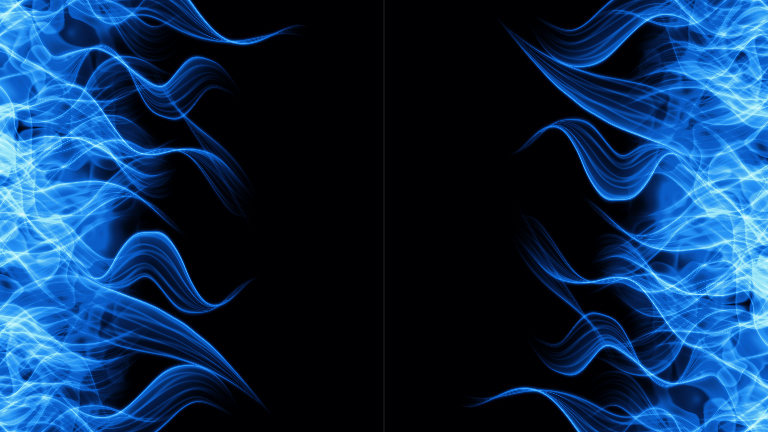
Write a WebGL 1 fragment shader that draws this background.

```glsl
precision highp float;
// Blue smoke-like flames reach in from both sides over black, split by a faint
// centre line. Twisting translucent ribbons and creased folds add up as light,
// and the right side is the left side turned by half a circle.

#define RIBBONS 52          // scattered ribbons in the flame body
#define RIBBON_LIGHT 0.58   // brightness of each scattered ribbon
#define TONGUE_LIGHT 0.95   // brightness of the long tongues
#define BODY_LIGHT 1.2      // brightness of the folds at the outer side
#define BODY_REACH 0.37     // how far those folds extend
#define RIM 0.0027          // thickness of the bright ribbon rims
#define WARP 0.02           // turbulence of the ribbons
#define SEAM_LIGHT 0.1      // brightness of the centre line

uniform vec2 u_resolution;

float hash(float n) {
  return fract(sin(n * 12.9898) * 43758.545);
}

float noise(vec2 p) {
  vec2 i = floor(p), f = fract(p);
  f = f * f * (3.0 - 2.0 * f);
  float n = i.x + i.y * 57.0;
  return mix(mix(hash(n), hash(n + 1.0), f.x),
             mix(hash(n + 57.0), hash(n + 58.0), f.x), f.y);
}

float fbm(vec2 p) {
  float sum = 0.0, gain = 0.5;
  for (int i = 0; i < 3; i++) {
    sum += gain * noise(p);
    p = mat2(1.6, 1.2, -1.2, 1.6) * p + 7.3;
    gain *= 0.5;
  }
  return sum;
}

// Contours of smooth noise, each rising slowly to a crisp bright crease.
float folds(vec2 p, float levels) {
  float height = noise(p) + 0.3 * noise(p * 2.3 + 4.7);
  float f = fract(height * levels);
  float crease = 1.0 - smoothstep(0.88, 1.0, f);
  return crease * (0.45 * f * f + 0.75 * pow(f, 12.0));
}

// Light of a ribbon running back from its tip.
// shape: tip x, tip y, slope, half width; wave: amplitude, frequency, phase.
float ribbon(vec2 p, vec4 shape, vec3 wave, float len) {
  float d = max(shape.x - p.x, 0.0);
  float angle = wave.y * d + wave.z;
  float slant = shape.z + wave.x * wave.y * cos(angle);
  float v = (p.y - shape.y - shape.z * d - wave.x * sin(angle))
          / sqrt(1.0 + slant * slant);
  float twist = 0.45 + 0.55 * sin(0.7 * angle + 1.9 * wave.z);
  float w = shape.w * sqrt(d / (d + 0.1)) * twist;
  float halfWidth = abs(w) + 0.001;
  float inside = 1.0 - smoothstep(halfWidth - 0.002, halfWidth + 0.002, abs(v));
  float across = clamp(0.5 + 0.5 * v / halfWidth * sign(w), 0.0, 1.0);
  float strands = pow(0.5 + 0.5 * sin(17.0 * across + 11.0 * d + wave.z), 8.0)
                + pow(0.5 + 0.5 * sin(29.0 * across - 23.0 * d), 8.0);
  float rims = exp(-abs(v - w) / RIM) + 0.6 * exp(-abs(v + w) / RIM);
  float light = inside * (0.07 + 0.33 * across * across + 0.17 * strands) + 0.85 * rims;
  return light * smoothstep(0.0, 0.2, d) * (1.0 - smoothstep(0.55 * len, len, d));
}

// The long tongues that leave the flame body, from top to bottom.
float tongues(vec2 p) {
  float light = ribbon(p, vec4(0.73, 0.89, 0.24, 0.06), vec3(0.032, 18.0, 1.1), 0.7);
  light += ribbon(p, vec4(0.57, 0.765, 0.25, 0.06), vec3(0.045, 25.0, -0.3), 0.6);
  light += ribbon(p, vec4(0.60, 0.55, 0.40, 0.06), vec3(0.03, 22.0, -1.95), 0.6);
  light += 0.5 * ribbon(p, vec4(0.62, 0.45, 1.55, 0.05), vec3(0.02, 18.0, 0.6), 0.28);
  light += ribbon(p, vec4(0.43, 0.59, 0.20, 0.055), vec3(0.04, 20.0, 3.1), 0.5);
  light += ribbon(p, vec4(0.45, 0.48, 0.15, 0.07), vec3(0.045, 15.0, -0.85), 0.5);
  light += ribbon(p, vec4(0.62, 0.31, 0.20, 0.06), vec3(0.046, 24.0, 1.33), 0.6);
  light += ribbon(p, vec4(0.65, 0.04, 0.60, 0.065), vec3(0.035, 10.0, -0.43), 0.6);
  light += ribbon(p, vec4(0.57, 0.03, 0.15, 0.06), vec3(0.065, 15.0, -0.08), 0.5);
  return light;
}

// Many overlapping ribbons with hashed shapes, dense towards the side.
float flameBody(vec2 p) {
  float light = 0.0;
  for (int i = 0; i < RIBBONS; i++) {
    float k = float(i) * 7.0 + 3.0;
    float r = hash(k), s = hash(k + 1.0), t = hash(k + 2.0);
    float y = (float(i) + hash(k + 3.0)) / float(RIBBONS) * 1.2 - 0.1;
    vec4 shape = vec4(0.16 + 0.29 * r * sqrt(r), y, s - 0.5, 0.025 + 0.045 * t);
    vec3 wave = vec3(0.02 + 0.04 * s, 10.0 + 18.0 * t, 6.283 * hash(k + 4.0));
    light += ribbon(p, shape, wave, 0.9);
  }
  return light;
}

vec3 flameColour(float t) {
  vec3 c = mix(vec3(0.0, 0.0, 0.01), vec3(0.02, 0.12, 0.31), smoothstep(0.0, 0.2, t));
  c = mix(c, vec3(0.04, 0.36, 0.78), smoothstep(0.17, 0.4, t));
  c = mix(c, vec3(0.14, 0.57, 0.96), smoothstep(0.42, 0.6, t));
  c = mix(c, vec3(0.32, 0.71, 0.96), smoothstep(0.58, 0.72, t));
  c = mix(c, vec3(0.60, 0.90, 0.97), smoothstep(0.7, 0.82, t));
  return mix(c, vec3(0.88, 0.99, 1.0), smoothstep(0.82, 0.95, t));
}

void main() {
  vec2 p = gl_FragCoord.xy / u_resolution.y;
  float width = u_resolution.x / u_resolution.y;
  float seam = 1.0 - smoothstep(0.0, 0.003, abs(p.x - 0.5 * width));
  if (p.x > 0.5 * width) p = vec2(width, 1.0) - p;

  // Turbulence grows towards the side, so the free tips stay smooth.
  vec2 swirl = vec2(fbm(p * 5.0 + 11.0), fbm(p * 5.0 + 37.0)) - 0.44;
  vec2 q = p + WARP * swirl * (1.0 + 3.0 * (1.0 - smoothstep(0.0, 0.4, p.x)));

  float reach = 1.0 - smoothstep(0.0, BODY_REACH, p.x + 0.25 * swirl.y);
  float cloud = smoothstep(0.2, 0.7, fbm(q * vec2(7.0, 9.0) + 2.0 * swirl));
  float creases = folds(q * vec2(6.0, 8.0) + 1.2 * swirl, 3.0)
                + folds(q * vec2(9.0, 7.0) - 1.5 * swirl + 21.0, 2.5)
                + folds(q * vec2(11.0, 15.0) + swirl.yx + 43.0, 2.0);
  float light = BODY_LIGHT * reach * (0.04 + 0.35 * cloud + 0.6 * creases)
              + RIBBON_LIGHT * flameBody(q) + TONGUE_LIGHT * tongues(q);

  vec3 colour = flameColour(1.0 - exp(-light)) + SEAM_LIGHT * seam;
  gl_FragColor = vec4(colour, 1.0);
}
```
